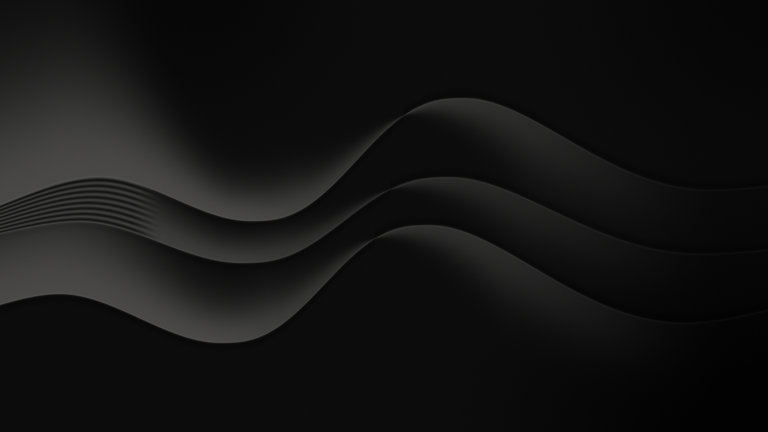
This background is drawn by a Shadertoy shader. Its source:

```glsl
// Three twisting dark silk ribbons, lit softly along their edges, on a near-black backdrop.
#define BACKDROP 0.048
#define LEFT_LIGHT 0.235
#define RIGHT_LIGHT 0.15
#define RIM_LIGHT 0.045
#define STRIPES 8.0
#define STRIPE_END 0.36
#define WARMTH vec3(1.01, 1.0, 0.99)

const int KNOTS = 6;

// Crests and troughs of the ribbon edges, top ribbon first, in canvas heights.
const vec2 turns[18] = vec2[18](
    vec2(-0.185, 0.479), vec2(0.231, 0.590), vec2(0.579, 0.488),
    vec2(1.076, 0.773), vec2(1.644, 0.560), vec2(1.968, 0.583),
    vec2(-0.185, 0.431), vec2(0.185, 0.486), vec2(0.556, 0.391),
    vec2(1.042, 0.590), vec2(1.620, 0.412), vec2(1.991, 0.435),
    vec2(-0.185, 0.255), vec2(0.139, 0.319), vec2(0.509, 0.206),
    vec2(0.995, 0.479), vec2(1.586, 0.252), vec2(1.968, 0.312));

// Height of one edge: eased spans between its crests and troughs.
float edgeHeight(int ribbon, float x) {
    float height = turns[ribbon * KNOTS].y;
    for (int k = 0; k < KNOTS - 1; k++) {
        vec2 a = turns[ribbon * KNOTS + k];
        vec2 b = turns[ribbon * KNOTS + k + 1];
        float t = clamp((x - a.x) / (b.x - a.x), 0.0, 1.0);
        if (k == 3) t += 0.2 * t * (1.0 - t);
        float ease = t * t * (3.0 - 2.0 * t);
        if (k == 2) ease = t * t * t * (t * (6.0 * t - 15.0) + 10.0);
        height += (b.y - a.y) * ease;
    }
    return height;
}

float falloff(float distance, float reach) {
    float r = distance / max(reach, 0.001);
    return exp(-r * r);
}

float hash(vec2 p) {
    return fract(sin(dot(p, vec2(12.99, 78.23))) * 43758.5);
}

void mainImage(out vec4 fragColor, in vec2 fragCoord) {
    vec2 p = fragCoord / iResolution.y;
    float pixel = 1.0 / iResolution.y;

    // Backdrop sinking into darkness at the corners
    float shade = BACKDROP;
    shade *= mix(0.15, 1.0, smoothstep(0.1, 0.85, length(p - vec2(1.8, -0.05))));
    shade *= mix(0.45, 1.0, smoothstep(0.0, 0.7, length(p - vec2(1.8, 1.05))));
    shade *= mix(0.55, 1.0, smoothstep(0.0, 0.5, length(p - vec2(0.45, 1.05))));

    // Signed height and coverage above each edge
    vec3 rise, above;
    for (int i = 0; i < 3; i++) {
        rise[i] = p.y - edgeHeight(i, p.x);
        above[i] = smoothstep(-pixel, pixel, rise[i]);
    }

    // Each ribbon glows above its edge, then below it past the twist
    vec3 twist = vec3(0.935, 0.903, 0.868);
    vec3 wideReach = vec3(0.28, 0.16, 0.21);
    vec3 tightReach = vec3(0.080, 0.055, 0.090);
    vec3 rightReach = vec3(0.12, 0.09, 0.11);
    vec3 rightPower = vec3(1.0, 0.75, 0.9);
    for (int i = 0; i < 3; i++) {
        float before = twist[i] - p.x;
        float ceiling = i > 0 ? 1.0 - above[i - 1] : 1.0;
        float ground = i < 2 ? above[i + 1] : 1.0;

        float reach = mix(wideReach[i], tightReach[i], smoothstep(0.12, 0.55, p.x));
        reach *= clamp(before / 0.25, 0.0, 1.0);
        float glow = LEFT_LIGHT * falloff(rise[i], reach);
        glow *= smoothstep(-0.02, 0.4, before) * 0.5 + 0.5;
        if (i == 1) glow *= 0.8;

        // Fine grooves between the two upper edges
        if (i == 1) {
            float across = rise[1] / max(rise[1] - rise[0], 0.001);
            float groove = 0.5 + 0.5 * sin(6.2832 * (across * STRIPES + 0.25));
            float cut = 1.0 - smoothstep(STRIPE_END - 0.06, STRIPE_END + 0.02, p.x);
            glow = mix(glow, 0.035 + 0.15 * groove, cut);
        }
        shade += glow * above[i] * ceiling * step(0.0, before);

        float spread = rightReach[i] * clamp(-before / 0.3, 0.0, 1.0);
        float fade = 1.0 - smoothstep(1.0, 1.7, p.x);
        float sheen = RIGHT_LIGHT * rightPower[i] * fade * falloff(rise[i], spread);
        shade += sheen * (1.0 - above[i]) * ground * step(before, 0.0);

        // Thin rim light and the soft shadow cast just outside the edge
        float rim = falloff(rise[i], 0.003);
        shade += RIM_LIGHT * rim * (1.0 - 0.4 * smoothstep(1.2, 1.75, p.x));
        float outside = before > 0.0 ? 1.0 - above[i] : above[i];
        shade *= 1.0 - 0.3 * outside * falloff(abs(rise[i]) - 0.006, 0.012);
    }

    // Faint dither against banding
    shade += (hash(fragCoord) - 0.5) / 255.0;
    fragColor = vec4(max(shade, 0.0) * WARMTH, 1.0);
}
```
